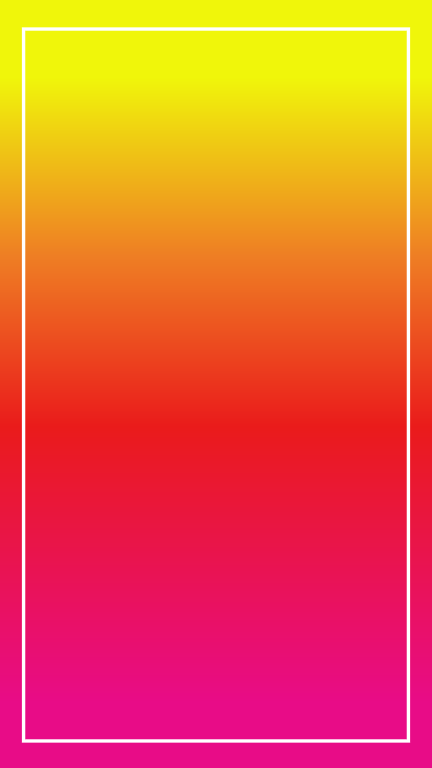
This background is drawn by a WebGL 2 fragment shader. Its source:

```glsl
#version 300 es
precision highp float;
// A vertical sunset gradient, yellow through orange and red to magenta,
// with a thin square-cornered white frame set in from the edges.
// The gradient blends colour stops; the frame is a box distance outline.

uniform vec2 u_resolution;
out vec4 fragColor;

// Heights of the colour stops, as fractions of the canvas height
#define YELLOW_Y 0.900
#define ORANGE_Y 0.667
#define RED_Y 0.444
#define MAGENTA_Y 0.085
// Frame line: insets and width in units of the canvas height
#define INSET_SIDE 0.0307
#define INSET_TOP 0.0378
#define INSET_BOTTOM 0.0352
#define LINE_WIDTH 0.0044

const vec3 YELLOW = vec3(0.941, 0.965, 0.039);
const vec3 ORANGE = vec3(0.935, 0.495, 0.140);
const vec3 RED = vec3(0.918, 0.106, 0.106);
const vec3 MAGENTA = vec3(0.910, 0.047, 0.530);

// Linear position of y between two stops, clamped to 0..1
float ramp(float low, float high, float y) {
    return clamp((y - low) / (high - low), 0.0, 1.0);
}

vec3 sunset(float y) {
    vec3 color = mix(MAGENTA, RED, ramp(MAGENTA_Y, RED_Y, y));
    color = mix(color, ORANGE, ramp(RED_Y, ORANGE_Y, y));
    return mix(color, YELLOW, ramp(ORANGE_Y, YELLOW_Y, y));
}

// Signed box distance that keeps its corners square
float squareBox(vec2 p, vec2 low, vec2 high) {
    vec2 d = max(low - p, p - high);
    return max(d.x, d.y);
}

void main() {
    vec2 p = gl_FragCoord.xy / u_resolution.y;
    float aspect = u_resolution.x / u_resolution.y;
    float pixel = 1.0 / u_resolution.y;

    // Frame coverage, smoothed over one pixel
    vec2 low = vec2(INSET_SIDE, INSET_BOTTOM);
    vec2 high = vec2(aspect - INSET_SIDE, 1.0 - INSET_TOP);
    float edge = abs(squareBox(p, low, high)) - 0.5 * LINE_WIDTH;
    float frame = clamp(0.5 - edge / pixel, 0.0, 1.0);

    fragColor = vec4(mix(sunset(p.y), vec3(1.0), frame), 1.0);
}
```
